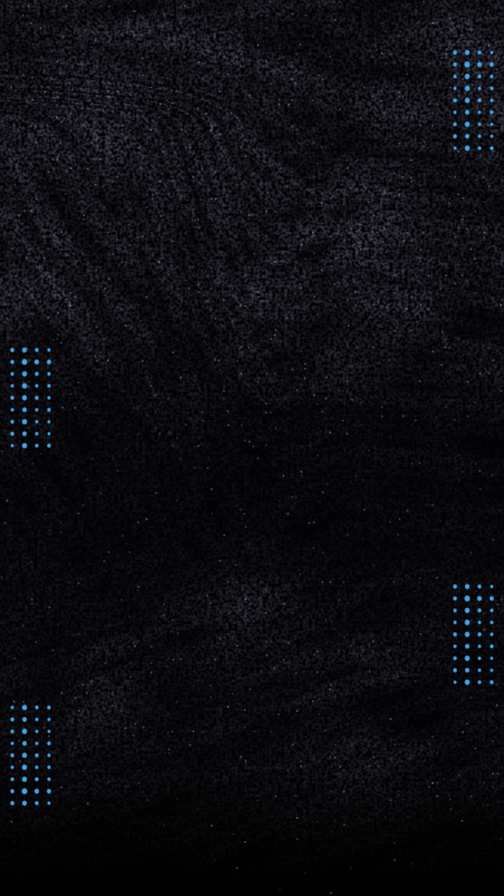
A Shadertoy shader for this background:

```glsl
// Dusty black chalkboard with smeared chalk haze and four panels of blue dots.
#define CHALK_TINT vec3(0.97, 0.92, 1.16)
#define DOT_COLOR vec3(0.25, 0.65, 0.91)
#define DOT_SPACING vec2(0.01365, 0.01335)
#define DOT_RADIUS 0.0019
#define PANEL_INSET 0.0342
#define GRAIN_SCALE 290.0
#define GRAIN_AMOUNT 2.3
#define SPECK_SCALE 210.0
#define SPECK_AMOUNT 0.26
#define STREAK_AMOUNT 0.85

// Chalk patches: centre, radius, strength
const vec4 PATCHES[12] = vec4[12](
    vec4(0.07, 0.87, 0.07, 0.045), vec4(0.20, 0.95, 0.12, 0.022),
    vec4(0.38, 0.75, 0.06, 0.034), vec4(0.48, 0.68, 0.09, 0.034),
    vec4(0.52, 0.89, 0.08, 0.032), vec4(0.03, 0.68, 0.09, 0.032),
    vec4(0.22, 0.79, 0.11, 0.022), vec4(0.28, 0.31, 0.06, 0.026),
    vec4(0.40, 0.14, 0.06, 0.022), vec4(0.11, 0.24, 0.07, 0.018),
    vec4(0.30, 0.67, 0.06, 0.022), vec4(0.42, 0.28, 0.05, 0.024));

vec2 hash2(vec2 p) {
    vec3 q = fract(p.xyx * vec3(0.1031, 0.1030, 0.0973));
    q += dot(q, q.yzx + 33.33);
    return fract((q.xx + q.yz) * q.zy);
}

float gradientDot(vec2 cell, vec2 offset) {
    float angle = 6.2832 * hash2(cell).x;
    return dot(vec2(cos(angle), sin(angle)), offset);
}

float gradientNoise(vec2 p) {
    vec2 i = floor(p), f = fract(p);
    vec2 u = f * f * f * (f * (f * 6.0 - 15.0) + 10.0);
    vec2 e = vec2(1.0, 0.0);
    float low = mix(gradientDot(i, f), gradientDot(i + e, f - e), u.x);
    float high = mix(gradientDot(i + e.yx, f - e.yx), gradientDot(i + 1.0, f - 1.0), u.x);
    return mix(low, high, u.y);
}

float fbm(vec2 p) {
    float sum = 0.0, gain = 0.6;
    for (int i = 0; i < 4; i++) {
        sum += gain * gradientNoise(p);
        p = mat2(1.6, 1.2, -1.2, 1.6) * p + 17.3;
        gain *= 0.5;
    }
    return sum;
}

// Long strokes of a wiped cloth along a given direction
float streaks(vec2 p, float angle) {
    vec2 along = vec2(cos(angle), sin(angle));
    vec2 q = vec2(dot(p, along), dot(p, vec2(-along.y, along.x)));
    q.y += 0.012 * gradientNoise(p * 7.0);
    return gradientNoise(q * vec2(6.0, 48.0)) + 0.6 * gradientNoise(q * vec2(14.0, 130.0) + 40.0);
}

// Brightness of the smeared chalk haze
float chalkHaze(vec2 p) {
    float haze = 0.022 + 0.026 * smoothstep(0.40, 0.75, p.y);
    haze += 0.008 * smoothstep(0.42, 0.28, p.y);
    vec2 warped = p + 0.05 * vec2(fbm(p * 9.0), fbm(p * 9.0 + 60.0));
    for (int i = 0; i < PATCHES.length(); i++) {
        vec2 d = (warped - PATCHES[i].xy) / PATCHES[i].z;
        haze += PATCHES[i].w * exp(-dot(d, d));
    }
    float slant = mix(-0.95, -0.15, smoothstep(0.15, 0.4, p.x));
    slant = mix(slant, 0.1, smoothstep(0.86, 0.96, p.y));
    float smear = mix(streaks(p, slant), streaks(p + 5.0, 0.3), smoothstep(0.45, 0.3, p.y));
    haze *= max(0.25, 1.0 + STREAK_AMOUNT * smear + 0.9 * fbm(p * 13.0 + 8.0));
    return haze * mix(0.1, 1.0, smoothstep(0.0, 0.17, p.y));
}

// Scattered chalk specks, denser where the haze is bright
float specks(vec2 p, float haze) {
    vec2 q = p * SPECK_SCALE;
    vec2 rnd = hash2(floor(q) + 91.0);
    vec2 center = 0.3 + 0.4 * hash2(floor(q) + 7.0);
    float present = step(1.0 - clamp(haze * 1.6 - 0.01, 0.004, 0.2), rnd.x);
    float spot = smoothstep(0.42, 0.08, length(fract(q) - center));
    return present * spot * mix(0.25, 1.0, rnd.y * rnd.y);
}

// Coverage of a panel of 4 by 9 hand-inked dots
float dotPanel(vec2 p, float flip) {
    p.y *= flip;
    vec2 q = p / DOT_SPACING;
    vec2 id = vec2(clamp(floor(q.x) + 0.5, -1.5, 1.5), clamp(floor(q.y + 0.5), -4.0, 4.0));
    float heavy = exp(-2.0 * abs(id.x + 0.5)) + 0.5 * exp(-abs(id.y - 3.0));
    float radius = DOT_RADIUS * (0.8 + 0.45 * heavy + 0.25 * hash2(id + 20.0).x);
    vec2 d = p - id * DOT_SPACING;
    float pixel = 1.0 / iResolution.y;
    return smoothstep(pixel, -pixel, length(d * vec2(1.0, 0.92)) - radius);
}

void mainImage(out vec4 fragColor, in vec2 fragCoord) {
    vec2 p = fragCoord / iResolution.y;
    float right = iResolution.x / iResolution.y - PANEL_INSET;

    // Board: haze broken up by fine grain and specks
    float haze = chalkHaze(p);
    float grain = gradientNoise(p * GRAIN_SCALE) + 0.5 * gradientNoise(p * GRAIN_SCALE * 0.47 + 30.0);
    float light = haze * max(0.0, 1.0 + GRAIN_AMOUNT * grain) + SPECK_AMOUNT * specks(p, haze);
    vec3 color = light * CHALK_TINT + vec3(0.003, 0.003, 0.010) * smoothstep(0.0, 0.2, p.y);

    // Dot panels along both sides
    float dots = dotPanel(p - vec2(right, 0.888), 1.0);
    dots = max(dots, dotPanel(p - vec2(PANEL_INSET, 0.556), 1.0));
    dots = max(dots, dotPanel(p - vec2(right, 0.292), 1.0));
    dots = max(dots, dotPanel(p - vec2(PANEL_INSET, 0.157), -1.0));
    fragColor = vec4(mix(color, DOT_COLOR, dots), 1.0);
}
```
